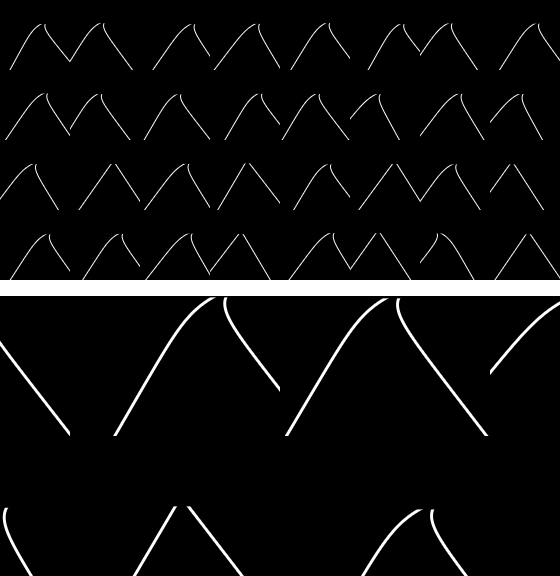
Top: the whole. Bottom: its middle third, enlarged.
A Shadertoy shader for this pattern:

```glsl
// Four rows of eight thin white tents on black, each drawn as two open strokes.
// Every cell hashes its own apex, lean and tip bend; strokes are distances to
// a curve x(drop) and are cut off at the cell borders.

float hash(vec2 cell, float seed) {
    return fract(sin(dot(cell, vec2(127.1, 311.7)) + seed * 74.7) * 43758.5453);
}

// Coverage of one stroke; side is -1 for the left flank and 1 for the right.
float flank(vec2 p, float side, float lean, float bend, float pixel) {
    float drop = -p.y;
    float curl = bend * exp(-drop / 0.073);
    float slope = side * 0.68 + lean;
    float curveX = side * 0.031 + slope * drop + curl;
    float tangent = slope - curl / 0.073;
    float dist = abs(p.x - curveX) / sqrt(1.0 + tangent * tangent);
    float line = clamp(0.5 + (0.007 - dist) / pixel, 0.0, 1.0);
    return line * clamp(0.5 + drop / pixel, 0.0, 1.0);
}

void mainImage(out vec4 fragColor, in vec2 fragCoord) {
    // Square cells, four to the canvas height
    float pixel = 4.0 / iResolution.y;
    vec2 grid = fragCoord * pixel;
    vec2 cell = floor(grid);

    // Variation between cells; bent tips are more common towards the top
    vec2 apex = vec2(0.5 + 0.38 * (hash(cell, 1.0) - 0.5),
                     0.66 + 0.02 * (hash(cell, 2.0) - 0.5));
    float lean = 0.28 * (hash(cell, 3.0) - 0.5);
    float isBent = step(hash(cell, 4.0), mix(0.35, 1.0, cell.y / 3.0));
    float direction = hash(cell, 5.0) < 0.05 ? -1.0 : 1.0;
    float bend = 0.085 * isBent * direction;

    // Both flanks of the tent
    vec2 p = fract(grid) - apex;
    float ink = max(flank(p, -1.0, lean, bend, pixel),
                    flank(p, 1.0, lean, bend, pixel));
    fragColor = vec4(vec3(ink), 1.0);
}
```
